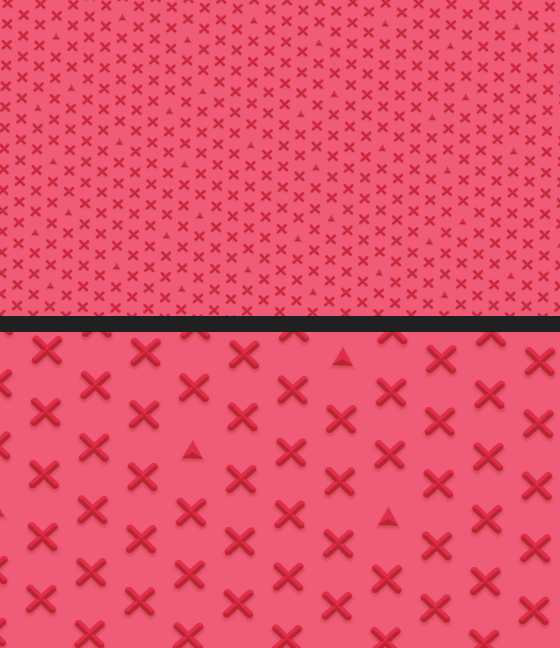
Top: the whole. Bottom: its middle third, enlarged.
This pattern is drawn by a WebGL 2 fragment shader. Its source:

```glsl
#version 300 es
precision highp float;
// Embossed red crosses in staggered, slightly tilted columns, with sparse triangles.

uniform vec2 u_resolution;
out vec4 fragColor;

// Lengths are fractions of the canvas height.
const vec2 SPACING = vec2(0.0520, 0.0657);
const vec2 ANCHOR = vec2(0.1778, 0.8854);
const float TILT = 0.0235;
const float STAGGER = 0.45;

const vec3 PINK = vec3(0.94, 0.36, 0.47);
const vec3 SHADOW = vec3(0.78, 0.24, 0.30);
const vec3 DARK_RED = vec3(0.72, 0.15, 0.19);
const vec3 RED = vec3(0.83, 0.13, 0.24);
const vec3 LIGHT_RED = vec3(0.88, 0.18, 0.30);

vec2 rotate(vec2 p, float angle) {
  float c = cos(angle), s = sin(angle);
  return vec2(c * p.x - s * p.y, s * p.x + c * p.y);
}

// Two round-ended bars, folded into one quadrant
float crossDistance(vec2 p, float reach, float radius) {
  vec2 q = abs(p);
  vec2 arm = vec2(0.73, 0.683);
  float along = clamp(dot(q, arm), 0.0, reach);
  return length(q - arm * along) - radius;
}

float triangleDistance(vec2 p, float apex, float base) {
  float side = dot(vec2(abs(p.x), p.y - apex), vec2(0.868, 0.497));
  return max(side, -p.y - base);
}

float motifDistance(vec2 p, bool isTriangle) {
  return isTriangle ? triangleDistance(p, 0.0100, 0.0092)
                    : crossDistance(p, 0.0162, 0.0039);
}

// Four triangles in every block of 8 columns by 6 rows
bool holdsTriangle(vec2 cell) {
  vec2 k = mod(cell, vec2(8.0, 6.0));
  float row = k.x < 0.5 ? 0.0 : k.x < 1.5 ? 2.0 : k.x < 4.5 ? 5.0 : 3.0;
  bool column = k.x < 1.5 || abs(k.x - 4.0) < 0.5 || k.x > 6.5;
  return column && abs(k.y - row) < 0.5;
}

// Upper slopes catch the light, lower slopes fall dark
vec3 bevelColor(float slope) {
  vec3 color = mix(DARK_RED, RED, smoothstep(-0.6, 0.0, slope));
  return mix(color, LIGHT_RED, smoothstep(0.0, 0.6, slope));
}

void main() {
  float pixel = 1.0 / u_resolution.y;
  vec2 p = rotate(gl_FragCoord.xy * pixel - ANCHOR, TILT);

  // Cell lookup, rows counted downwards
  float column = floor(p.x / SPACING.x + 0.5);
  float shift = STAGGER * mod(column, 2.0);
  float row = floor(-p.y / SPACING.y - shift + 0.5);
  vec2 local = p - vec2(column, -row - shift) * SPACING;
  bool isTriangle = holdsTriangle(vec2(column, row));

  // Soft shadow below the motif
  float below = motifDistance(local + vec2(0.0, 0.0022), isTriangle);
  float shade = 1.0 - smoothstep(-0.002, 0.0035 + 0.3 * pixel, below);
  vec3 color = mix(PINK, SHADOW, 0.6 * shade);

  // Bevelled body
  vec2 stepUp = vec2(0.0, 0.0013);
  float slope = (motifDistance(local + stepUp, isTriangle)
               - motifDistance(local - stepUp, isTriangle)) / (2.0 * stepUp.y);
  float body = motifDistance(local, isTriangle);
  float cover = 1.0 - smoothstep(-0.6 * pixel, 0.6 * pixel, body);
  color = mix(color, bevelColor(slope), cover);

  fragColor = vec4(color, 1.0);
}
```
